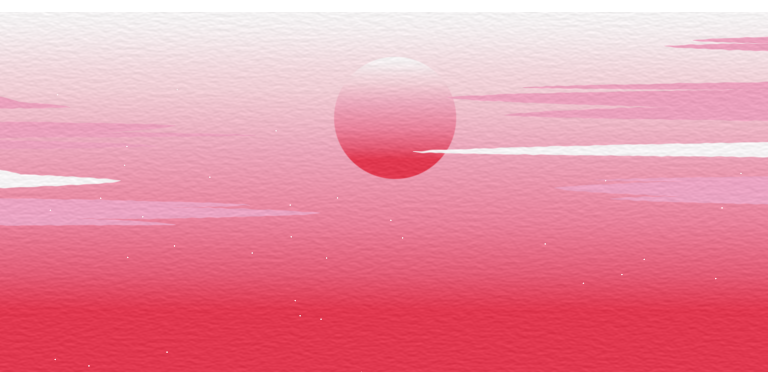
A Shadertoy shader for this background:

```glsl
// A pale-to-crimson sky with a graded sun, tapered cloud streaks, specks and embossed paper grain.

float hash(vec2 p) {
    vec3 q = fract(p.xyx * vec3(0.1031, 0.1030, 0.0973));
    q += dot(q, q.yzx + 33.33);
    return fract((q.x + q.y) * q.z);
}

vec2 gradientAt(vec2 cell) {
    float angle = 6.2832 * hash(cell);
    return vec2(cos(angle), sin(angle));
}

float gradientNoise(vec2 p) {
    vec2 i = floor(p), f = fract(p), e = vec2(0, 1);
    vec2 w = f * f * (3.0 - 2.0 * f);
    float low = mix(dot(gradientAt(i), f), dot(gradientAt(i + e.yx), f - e.yx), w.x);
    float high = mix(dot(gradientAt(i + e.xy), f - e.xy), dot(gradientAt(i + e.yy), f - e.yy), w.x);
    return mix(low, high, w.y);
}

// Shared colour ramp: 0 is pale, 1 is crimson
vec3 duskRamp(float t) {
    vec3 c = vec3(0.955, 0.95, 0.952);
    c = mix(c, vec3(0.94, 0.80, 0.83), smoothstep(-0.02, 0.30, t));
    c = mix(c, vec3(0.92, 0.65, 0.73), clamp((t - 0.26) / 0.20, 0.0, 1.0));
    c = mix(c, vec3(0.91, 0.50, 0.60), clamp((t - 0.46) / 0.25, 0.0, 1.0));
    c = mix(c, vec3(0.89, 0.36, 0.46), clamp((t - 0.71) / 0.17, 0.0, 1.0));
    return mix(c, vec3(0.88, 0.22, 0.31), clamp((t - 0.88) / 0.12, 0.0, 1.0));
}

// Signed depth inside a streak that widens from its tip to full height at edgeX
float streak(vec2 p, vec2 tip, float edgeX, float top, float bottom) {
    float along = (p.x - tip.x) * sign(edgeX - tip.x);
    float taper = pow(clamp(along / abs(edgeX - tip.x), 0.0, 1.0), 0.6);
    float inside = min(mix(tip.y, top, taper) - p.y, p.y - mix(tip.y, bottom, taper));
    return min(inside, along);
}

float pinkClouds(vec2 p) {
    // Right side
    float d = streak(p, vec2(1.805, 0.895), 2.0, 0.904, 0.886);
    d = max(d, streak(p, vec2(1.732, 0.880), 2.0, 0.888, 0.867));
    d = max(d, streak(p, vec2(1.362, 0.772), 2.0, 0.786, 0.765));
    d = max(d, streak(p, vec2(1.164, 0.747), 2.0, 0.768, 0.714));
    d = max(d, streak(p, vec2(1.315, 0.700), 2.0, 0.730, 0.685));
    // Left side
    d = max(d, streak(p, vec2(0.182, 0.721), 0.0, 0.737, 0.717));
    d = max(d, streak(p, vec2(0.050, 0.733), 0.0, 0.748, 0.720));
    d = max(d, streak(p, vec2(0.456, 0.674), 0.0, 0.683, 0.640));
    d = max(d, streak(p, vec2(0.664, 0.648), 0.28, 0.656, 0.642));
    return max(d, streak(p, vec2(0.410, 0.620), 0.0, 0.635, 0.611));
}

float lilacClouds(vec2 p) {
    float d = streak(p, vec2(1.445, 0.510), 2.0, 0.535, 0.480);
    d = max(d, streak(p, vec2(1.590, 0.482), 2.0, 0.495, 0.468));
    d = max(d, streak(p, vec2(1.550, 0.531), 2.0, 0.541, 0.525));
    d = max(d, streak(p, vec2(0.650, 0.466), 0.0, 0.484, 0.452));
    d = max(d, streak(p, vec2(0.833, 0.445), 0.4, 0.463, 0.430));
    return max(d, streak(p, vec2(0.456, 0.415), 0.0, 0.440, 0.413));
}

float whiteClouds(vec2 p) {
    float d = streak(p, vec2(1.076, 0.604), 2.0, 0.630, 0.591);
    d = max(d, streak(p, vec2(0.313, 0.529), 0.0, 0.548, 0.510));
    return max(d, streak(p, vec2(0.060, 0.542), 0.0, 0.558, 0.520));
}

// Sparse round specks, one per chosen grid cell
float specks(vec2 p, float soft) {
    vec2 cell = floor(p * 10.0);
    vec2 centre = 0.15 + 0.7 * vec2(hash(cell + 17.0), hash(cell + 53.0));
    float d = length(fract(p * 10.0) - centre) / 10.0;
    float chosen = step(hash(cell + 5.0), 0.16) * step(p.y, 0.8);
    return chosen * (1.0 - smoothstep(0.002 - soft * 0.5, 0.002 + soft * 0.5, d));
}

float grain(vec2 p) {
    return gradientNoise(p * vec2(38, 105)) + 0.6 * gradientNoise(p * vec2(90, 170) + 40.0);
}

void mainImage(out vec4 fragColor, in vec2 fragCoord) {
    vec2 p = fragCoord / iResolution.y;
    p.x *= 2.0 * iResolution.y / iResolution.x;
    float soft = 1.0 / iResolution.y;

    // Sky and sun
    vec3 color = duskRamp((0.969 - p.y) / 0.776);
    float sun = 0.159 - length(p - vec2(1.029, 0.693));
    color = mix(color, duskRamp((0.852 - p.y) / 0.268), smoothstep(-soft, soft, sun));

    // Clouds with slightly ragged edges
    vec2 ragged = p + vec2(0, 0.0025 * gradientNoise(p * vec2(45, 30)));
    color = mix(color, vec3(0.92, 0.63, 0.74), smoothstep(-soft, soft, pinkClouds(ragged)));
    color = mix(color, vec3(0.92, 0.64, 0.76), smoothstep(-soft, soft, lilacClouds(ragged)));
    color = mix(color, vec3(0.96, 0.95, 0.955), smoothstep(-soft, soft, whiteClouds(ragged)));
    color = mix(color, vec3(1.0, 0.95, 0.96), 0.85 * specks(p, soft));

    // Embossed paper, lit from above
    color += 0.045 * (grain(p) - grain(p + vec2(0.001, 0.004)));

    // Plain white margins above and below
    float margin = smoothstep(0.469 - soft * 0.5, 0.469 + soft * 0.5, abs(p.y - 0.5));
    fragColor = vec4(mix(color, vec3(1), margin), 1.0);
}
```
